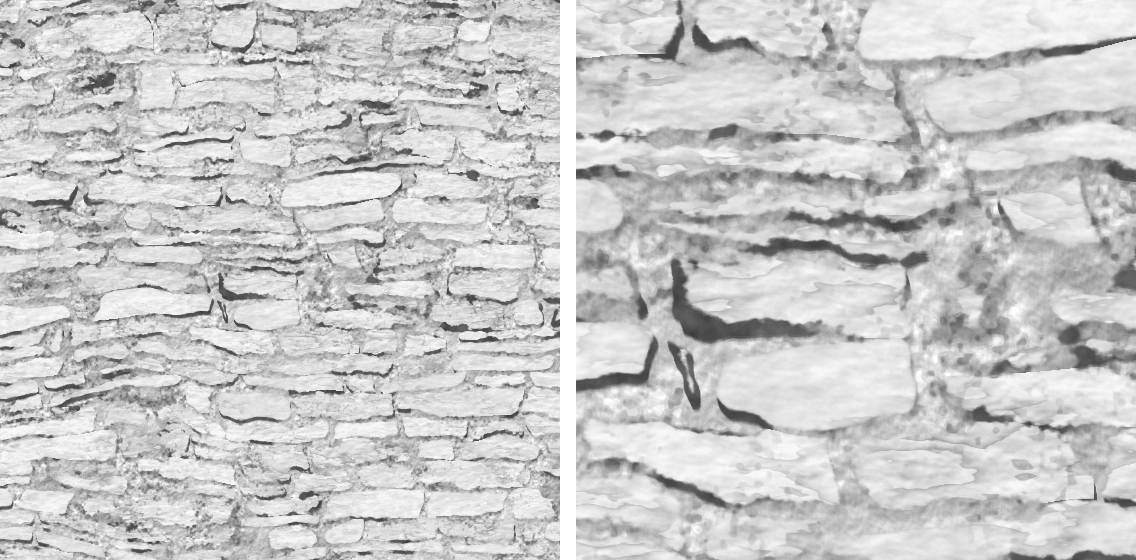
Left, the full canvas; right, a detail of the centre.
Reproduce this texture procedurally as a WebGL 1 fragment shader.

```glsl
precision highp float;
uniform vec2 u_resolution;

const float ROWS = 23.0;
const vec3 HOLLOW = vec3(0.17);
const vec3 MORTAR = vec3(0.765);
const vec3 LIMEWASH = vec3(0.915);

float hash(vec2 p) {
  vec3 q = fract(p.xyx * 0.1031);
  q += dot(q, q.yzx + 33.33);
  return fract((q.x + q.y) * q.z);
}

float noise(vec2 p) {
  vec2 i = floor(p), f = fract(p);
  f = f * f * (3.0 - 2.0 * f);
  return mix(mix(hash(i), hash(i + vec2(1.0, 0.0)), f.x),
             mix(hash(i + vec2(0.0, 1.0)), hash(i + 1.0), f.x), f.y);
}

float fbm(vec2 p) {
  float sum = 0.0, weight = 0.5;
  for (int k = 0; k < 5; k++) {
    sum += weight * noise(p);
    p = mat2(0.96, 0.28, -0.28, 0.96) * p * 2.03 + 17.3;
    weight *= 0.53;
  }
  return sum;
}

float border(float i, float seed, float jitter) {
  return i + jitter * (hash(vec2(i, seed)) - 0.5);
}

// Lower border, upper border and index of the uneven interval around x
vec3 interval(float x, float seed, float jitter) {
  float i = floor(x);
  if (x < border(i, seed, jitter)) i -= 1.0;
  else if (x >= border(i + 1.0, seed, jitter)) i += 1.0;
  return vec3(border(i, seed, jitter), border(i + 1.0, seed, jitter), i);
}

float roundBox(vec2 p, vec2 size, float radius) {
  vec2 q = abs(p) - size + radius;
  return length(max(q, 0.0)) + min(max(q.x, q.y), 0.0) - radius;
}

// Signed distance, tone and burial of the stone at p
vec3 stone(vec2 p) {
  vec2 q = p;
  q.y += 0.06 * (noise(p * vec2(4.0, 3.0)) - 0.5);
  q += 0.016 * (vec2(noise(p * 19.0), noise(p * 19.0 + 40.0)) - 0.5);

  vec3 row = interval(q.y * ROWS, 3.0, 0.75);
  float density = mix(4.8, 9.0, hash(vec2(row.z, 7.0)));
  float shift = 10.0 * hash(vec2(row.z, 19.0));
  vec3 col = interval(q.x * density + shift, row.z + 11.0, 0.9);
  vec2 id = vec2(col.z, row.z);
  vec2 low = vec2((col.x - shift) / density, row.x / ROWS);
  vec2 high = vec2((col.y - shift) / density, row.y / ROWS);

  // Some courses hold two thin slabs
  float middle = mix(low.y, high.y, mix(0.35, 0.65, hash(id + 5.0)));
  if (hash(id + 61.0) < 0.25 && high.y - low.y > 0.04) {
    if (q.y < middle) high.y = middle;
    else { low.y = middle; id += 100.0; }
  }

  vec2 local = q - 0.5 * (low + high);
  vec2 size = 0.5 * (high - low);
  size -= vec2(0.002, 0.001) + vec2(0.008, 0.005) * vec2(hash(id + 21.0), hash(id + 33.0));
  local.y += local.x * 0.13 * (hash(id + 45.0) - 0.5);
  local.x += local.y * 1.0 * (hash(id + 49.0) - 0.5);
  size.y *= 1.0 - 0.6 * (hash(id + 57.0) - 0.5) * clamp(local.x / size.x, -1.0, 1.0);
  float radius = min(min(size.x, size.y) * 0.95, mix(0.003, 0.018, hash(id + 71.0)));

  float buried = hash(id + 83.0);
  float d = roundBox(local, size, radius);
  d += mix(0.007, 0.026, buried) * (fbm(p * vec2(42.0, 60.0)) - 0.48);
  d += 0.004 * smoothstep(0.85, 1.0, buried);
  return vec3(d, hash(id + 97.0), buried);
}

// Light from above on a rough surface
float relief(vec2 p, vec2 scale) {
  return fbm(p * scale) - fbm((p + vec2(-0.0012, 0.0026)) * scale);
}

// Thin broken ledges: a slow rise in darkness that ends abruptly
float ledges(vec2 p, float count) {
  float rise = fract(count * fbm(p));
  return rise * rise * rise * (1.0 - smoothstep(0.88, 1.0, rise));
}

void main() {
  vec2 p = gl_FragCoord.xy / min(u_resolution.x, u_resolution.y);
  vec3 s = stone(p);
  float grit = fbm(p * 90.0);
  float crumbs = noise(p * 185.0) * 0.6 + noise(p * 290.0 + 9.0) * 0.4;
  float patches = fbm(p * 14.0 + 8.0);
  float d = s.x + 0.012 * smoothstep(0.5, 0.68, patches) * s.z;
  d += 0.006 * s.z * (crumbs - 0.5);
  float softness = mix(0.0011, 0.0022, s.z);
  float cover = 1.0 - smoothstep(-softness, softness, d);

  // Short shadow cast down by the stones above
  float shadow = 0.0;
  for (int k = 1; k <= 4; k++) {
    vec2 above = p + vec2(-0.0005, 0.0019) * float(k);
    shadow += 0.25 * (1.0 - smoothstep(-0.0015, 0.0015, stone(above).x));
  }

  // Crumbly mortar: lit grains, pits and a few compact black gaps
  vec3 mortar = MORTAR + 0.22 * (grit - 0.5) + 0.26 * (fbm(p * 9.0) - 0.5);
  mortar += 0.42 * relief(p, vec2(120.0));
  float pitted = smoothstep(0.4, 0.6, fbm(p * 26.0 + 51.0));
  mortar -= 0.20 * smoothstep(0.54, 0.74, crumbs) * pitted;
  mortar += 0.12 * smoothstep(0.44, 0.26, crumbs) * pitted;
  mortar *= 1.0 - 0.23 * shadow * mix(0.5, 1.3, pitted);
  float gap = smoothstep(0.575, 0.635, fbm(p * vec2(15.0, 20.0) + 23.0));
  mortar = mix(mortar, HOLLOW + 0.25 * grit, 0.9 * gap * smoothstep(0.1, 0.6, shadow));

  // Limewashed stone face, split along its layers
  vec3 face = LIMEWASH + 0.06 * (s.y - 0.5) - 0.05 * s.z * s.z;
  face += mix(0.22, 0.48, s.z) * relief(p + s.y, vec2(36.0, 80.0));
  face += 0.09 * (fbm(p * 120.0) - 0.5) - 0.08 * (patches - 0.5);
  float broken = smoothstep(0.35, 0.65, noise(p * vec2(22.0, 34.0) + 70.0));
  vec2 strata = p * vec2(13.0, 36.0) + s.y * 50.0;
  face -= mix(0.10, 0.30, s.z) * broken * ledges(strata, 5.0);
  face -= 0.16 * s.z * pitted * smoothstep(0.58, 0.76, crumbs);
  face -= 0.07 * smoothstep(-0.0035, 0.001, d);

  vec3 color = mix(mortar, min(face, vec3(0.97)), cover);
  gl_FragColor = vec4(clamp(color, 0.0, 1.0), 1.0);
}
```
